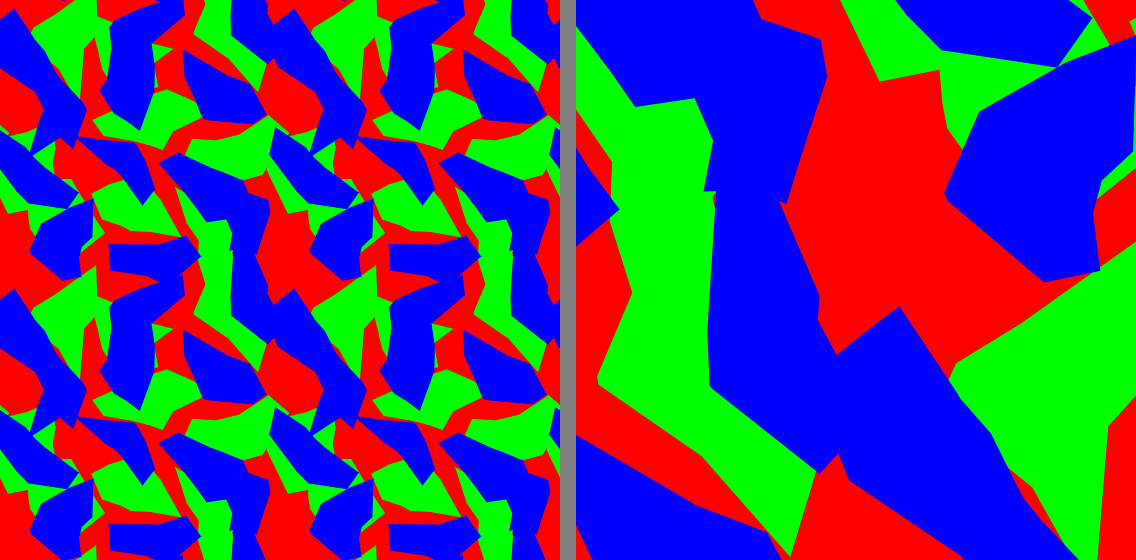
Left: the whole. Right: its middle third, enlarged.
Give the GLSL for this pattern, as a WebGL 1 fragment shader.

```glsl
precision highp float;
// Angular camouflage: jagged green and blue shards over red, in a tile repeated two by two.

uniform vec2 u_resolution;

const float TILES = 2.0;
const float CORNERS = 8.0;
const float TAU = 6.28319;

const vec3 RED = vec3(1.0, 0.0, 0.0);
const vec3 GREEN = vec3(0.0, 1.0, 0.0);
const vec3 BLUE = vec3(0.0, 0.0, 1.0);

vec2 hash2(vec2 p) {
  vec2 s = vec2(dot(p, vec2(127.1, 311.7)), dot(p, vec2(269.5, 183.3)));
  return fract(sin(s) * 43758.5);
}

// Angular offset (x) and radius (y) of one corner; the index wraps around the outline.
vec2 cornerShape(float index, vec2 key) {
  vec2 h = hash2(key + 7.7 * mod(index, CORNERS) + 3.1);
  return vec2(0.5 * h.x, mix(0.45, 1.25, h.y));
}

vec2 cornerPoint(float index, vec2 key) {
  vec2 shape = cornerShape(index, key);
  float angle = (index + shape.x) * TAU / CORNERS;
  return shape.y * vec2(cos(angle), sin(angle));
}

// Signed distance estimate to a stretched, bent star polygon; positive inside.
float shard(vec2 offset, vec2 size, vec2 key) {
  vec2 h = hash2(key + 61.3);
  float turn = h.x * TAU;
  float bend = mix(-0.9, 0.9, h.y);
  float c = cos(turn);
  float s = sin(turn);
  vec2 v = vec2(c * offset.x + s * offset.y, c * offset.y - s * offset.x) / size;
  vec2 q = vec2(v.x, v.y + bend * (abs(v.x) - 0.4));

  // Find the outline edge that faces the point.
  float sector = atan(q.y, q.x + 1e-6) * CORNERS / TAU;
  float index = floor(sector);
  if (fract(sector) < cornerShape(index, key).x) index -= 1.0;
  vec2 a = cornerPoint(index, key);
  vec2 edge = cornerPoint(index + 1.0, key) - a;
  vec2 normal = vec2(-edge.y, edge.x);

  // Undo the stretch and bend so that edges keep an even softness.
  float side = v.x < 0.0 ? -1.0 : 1.0;
  vec2 gradient = vec2(normal.x + normal.y * bend * side, normal.y) / size;
  return dot(normal, q - a) / length(gradient);
}

// Cellular scatter: one shard per jittered cell, wrapping at the tile border.
float shardLayer(vec2 p, vec2 grid, vec2 size, float seed) {
  vec2 home = floor(p * grid);
  float nearest = -1.0;
  for (int y = -1; y <= 1; y++) {
    for (int x = -1; x <= 1; x++) {
      vec2 cell = home + vec2(float(x), float(y));
      vec2 key = floor(mod(cell + 0.5, grid)) + seed;
      vec2 center = (cell + mix(vec2(0.25), vec2(0.75), hash2(key))) / grid;
      nearest = max(nearest, shard(p - center, size, key));
    }
  }
  return nearest;
}

float coverage(float dist, float pixel) {
  return smoothstep(-0.6 * pixel, 0.6 * pixel, dist);
}

void main() {
  vec2 p = TILES * gl_FragCoord.xy / u_resolution;
  float pixel = TILES / min(u_resolution.x, u_resolution.y);

  float green = shardLayer(p, vec2(3.0, 3.0), vec2(0.224, 0.122), 11.0);
  float blue = shardLayer(p, vec2(3.0, 4.0), vec2(0.187, 0.098), 37.0);

  vec3 color = mix(RED, GREEN, coverage(green, pixel));
  color = mix(color, BLUE, coverage(blue, pixel));
  gl_FragColor = vec4(color, 1.0);
}
```
